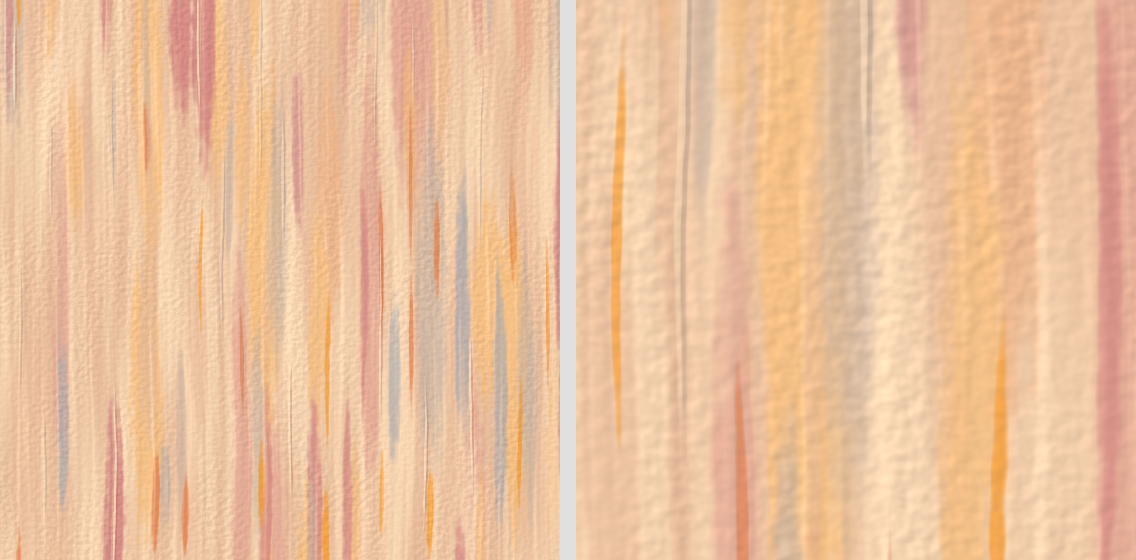
Left: the whole. Right: its middle third, enlarged.
Reproduce this texture procedurally as a three.js fragment shader.

```glsl
// Loose vertical brushwork in peach, rose, apricot, grey and orange.
// Layers of ragged, spindle-shaped strokes are scattered over jittered columns,
// then streaked by bristles and lit as thick paint on grainy paper.

varying vec2 vUv;

vec2 hash2(vec2 p) {
  vec3 q = fract(p.xyx * vec3(0.1031, 0.1030, 0.0973));
  q += dot(q, q.yzx + 33.33);
  return fract((q.xx + q.yz) * q.zy);
}

float cornerSlope(vec2 cell, vec2 corner, vec2 f) {
  float angle = 6.2832 * hash2(cell + corner + 200.0).x;
  return dot(vec2(cos(angle), sin(angle)), f - corner);
}

// Gradient noise, roughly -0.7 to 0.7
float noise(vec2 p) {
  vec2 i = floor(p), f = p - i;
  vec2 u = f * f * f * (f * (f * 6.0 - 15.0) + 10.0);
  float low = mix(cornerSlope(i, vec2(0, 0), f), cornerSlope(i, vec2(1, 0), f), u.x);
  float high = mix(cornerSlope(i, vec2(0, 1), f), cornerSlope(i, vec2(1, 1), f), u.x);
  return mix(low, high, u.y);
}

// One layer of strokes: at most one per cell, with half extents up to size
vec3 paint(vec3 under, vec2 p, vec2 cell, vec2 size, float density,
           float opacity, float seed, vec3 colorA, vec3 colorB) {
  float ragged = 0.5 * noise(vec2(p.x * 120.0, p.y * 5.0) + seed)
               + 0.3 * noise(p * vec2(70.0, 45.0) + seed);
  float home = floor(p.x / cell.x);
  vec3 color = under;
  for (int i = -1; i <= 1; i++) {
    float column = home + float(i);
    float y = p.y / cell.y + hash2(vec2(column, seed)).x;
    for (int j = -1; j <= 1; j++) {
      float row = floor(y) + float(j);
      vec2 id = vec2(column, row) + seed * vec2(1.7, 3.1);
      vec2 place = hash2(id + 11.0), shape = hash2(id + 47.0), pick = hash2(id + 83.0);
      vec2 center = vec2(column + 0.15 + 0.7 * place.x, row + 0.25 + 0.5 * place.y);
      vec2 d = (vec2(p.x, y * cell.y) - center * cell) / (size * mix(vec2(0.45), vec2(1.0), shape));
      float body = 1.0 - d.x * d.x - d.y * d.y + ragged;
      float cover = smoothstep(0.0, 0.75, body) * step(pick.x, density);
      vec3 pigment = mix(colorA, colorB, smoothstep(0.4, 0.6, pick.y));
      color = mix(color, pigment, cover * opacity * (0.75 + 0.25 * shape.x));
    }
  }
  return color;
}

void main() {
  vec3 peach = vec3(0.91, 0.74, 0.61), cream = vec3(0.97, 0.84, 0.70);
  vec3 pink = vec3(0.88, 0.64, 0.57), rose = vec3(0.81, 0.49, 0.49);
  vec3 apricot = vec3(0.96, 0.74, 0.49), orange = vec3(0.96, 0.59, 0.15);
  vec3 rust = vec3(0.88, 0.49, 0.30), sand = vec3(0.80, 0.71, 0.64);
  vec3 slate = vec3(0.66, 0.66, 0.68), blue = vec3(0.51, 0.65, 0.79);

  // Hand wobble
  vec2 p = vUv;
  p.x += 0.008 * noise(vUv * vec2(5.0, 3.0)) + 0.0015 * noise(vUv * vec2(20.0, 14.0));

  // Ground and broad strokes
  float wash = noise(p * vec2(22.0, 1.8)) + 0.5 * noise(p * vec2(60.0, 3.0));
  vec3 color = mix(peach, cream, smoothstep(-0.4, 0.5, wash));
  color = paint(color, p, vec2(0.075, 0.75), vec2(0.040, 0.46), 0.65, 0.85, 3.0, pink, apricot);
  color = paint(color, p, vec2(0.080, 0.70), vec2(0.034, 0.42), 0.55, 0.80, 8.0, sand, cream);
  color = paint(color, p, vec2(0.055, 0.55), vec2(0.022, 0.32), 0.45, 0.75, 14.0, peach, apricot);

  // Stronger accents, then narrow slivers
  color = paint(color, p, vec2(0.085, 0.60), vec2(0.024, 0.34), 0.42, 0.80, 21.0, rose, slate);
  color = paint(color, p, vec2(0.060, 0.50), vec2(0.014, 0.28), 0.38, 0.65, 27.0, rose, sand);
  color = paint(color, p, vec2(0.160, 0.60), vec2(0.014, 0.16), 0.22, 0.60, 33.0, blue, slate);
  color = paint(color, p, vec2(0.050, 0.36), vec2(0.009, 0.16), 0.28, 0.80, 39.0, orange, rust);
  color = paint(color, p, vec2(0.035, 0.45), vec2(0.007, 0.26), 0.40, 0.55, 45.0, cream, peach);

  // Bristle streaks, showing the cream ground in places
  float bristle = noise(p * vec2(150.0, 3.0)) + 0.7 * noise(p * vec2(75.0, 2.0) + 9.0);
  color = mix(color, cream, 0.45 * smoothstep(0.15, 0.8, bristle));
  color *= 1.0 + 0.045 * bristle;

  // Thin paint ridges with a shadow on the right
  vec2 ridge = vec2(0.0030, 0.20);
  color = paint(color, p - vec2(0.003, 0.0), vec2(0.055, 0.5), ridge, 0.35, 0.35, 52.0, rust * 0.85, sand * 0.8);
  color = paint(color, p, vec2(0.055, 0.5), ridge, 0.35, 0.70, 52.0, vec3(0.98, 0.90, 0.79), cream);

  // Paper tooth lit from the upper left
  vec2 grain = vUv * vec2(105.0, 120.0);
  float relief = noise(grain) - noise(grain + vec2(-0.35, 0.35));
  relief += 0.5 * (noise(grain * 1.9) - noise(grain * 1.9 + vec2(-0.4, 0.4)));
  float patches = smoothstep(-0.4, 0.4, noise(vUv * vec2(16.0, 5.0) + 5.0));
  color *= 1.0 + relief * mix(0.035, 0.085, patches);

  gl_FragColor = vec4(clamp(color, 0.0, 1.0), 1.0);
}
```
